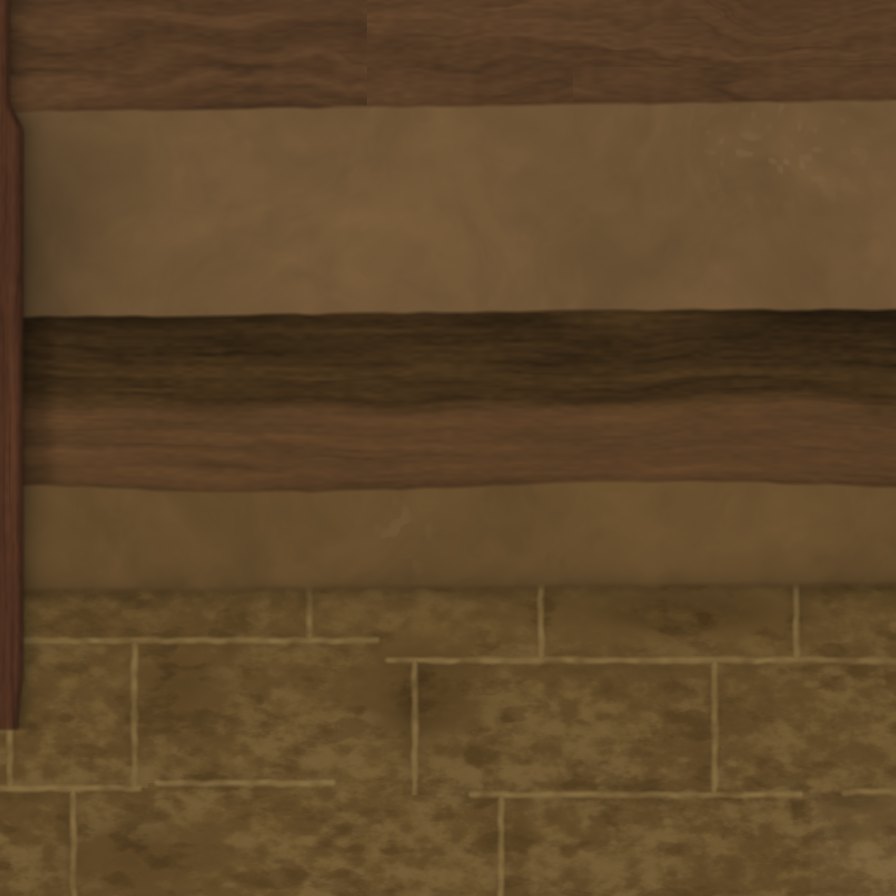
Give the GLSL for this texture, as a WebGL 2 fragment shader.

```glsl
#version 300 es
precision highp float;
// Timber beams and plaster bands above a worn stone block wall, with a post at the left.
uniform vec2 u_resolution;
out vec4 fragColor;

const vec3 PLASTER_HIGH = vec3(0.432, 0.330, 0.212);
const vec3 PLASTER_LOW = vec3(0.398, 0.302, 0.178);
const vec3 TOP_WOOD = vec3(0.325, 0.228, 0.145);
const vec3 DARK_WOOD = vec3(0.250, 0.180, 0.098);
const vec3 WARM_WOOD = vec3(0.352, 0.248, 0.150);
const vec3 POST_WOOD = vec3(0.290, 0.180, 0.120);
const vec3 STONE = vec3(0.390, 0.297, 0.162);
const vec3 STONE_PALE = vec3(0.475, 0.385, 0.235);
const vec3 STONE_STAIN = vec3(0.235, 0.168, 0.080);
const vec3 MORTAR = vec3(0.530, 0.435, 0.265);
const float EDGE = 0.0032;
const float MORTAR_WIDTH = 0.0060;

// Upright joints: x, course
const vec2 JOINTS[9] = vec2[9](vec2(0.345, 0), vec2(0.604, 0), vec2(0.889, 0), vec2(0.011, 1),
  vec2(0.150, 1), vec2(0.463, 1), vec2(0.798, 1), vec2(0.082, 2), vec2(0.559, 2));
// Level joints: start x, end x, y
const vec3 BEDS[6] = vec3[6](vec3(0.02, 0.42, 0.285), vec3(0.434, 1.02, 0.263), vec3(-0.02, 0.155, 0.120),
  vec3(0.176, 0.37, 0.126), vec3(0.527, 0.893, 0.113), vec3(0.943, 1.02, 0.116));

float hash(vec2 p) { return fract(sin(dot(p, vec2(127.1, 311.7))) * 43758.5); }

float noise(vec2 p) {
  vec2 i = floor(p), f = fract(p);
  f = f * f * (3.0 - 2.0 * f);
  return mix(mix(hash(i), hash(i + vec2(1, 0)), f.x),
             mix(hash(i + vec2(0, 1)), hash(i + vec2(1, 1)), f.x), f.y);
}

float fbm(vec2 p) {
  float sum = 0.0, amp = 0.5;
  for (int i = 0; i < 5; i++) {
    sum += amp * noise(p);
    p = mat2(1.6, 1.2, -1.2, 1.6) * p + 7.3;
    amp *= 0.5;
  }
  return sum;
}

float above(float edge, float v) { return smoothstep(edge - EDGE, edge + EDGE, v); }
float fade(float d, float reach) { return exp(-max(d, 0.0) / reach); }
float blob(vec2 p, float x, float y, float w, float h) {
  vec2 d = (p - vec2(x, y)) / vec2(w, h);
  return exp(-dot(d, d));
}

// Streaks along x, bent by a slow warp, with thin dark pores
float grain(vec2 p, float warp, float density) {
  float bend = warp * (fbm(p * vec2(3.5, 7.0)) - 0.5);
  vec2 q = vec2(p.x * 4.0, (p.y + bend) * density);
  float streaks = 0.45 * noise(q) + 0.25 * noise(q * vec2(3.0, 2.3) + 9.0) - 0.33;
  float pores = 1.0 - smoothstep(0.0, 0.16, abs(noise(q * vec2(1.3, 0.8) + 31.0) - 0.5));
  float fibre = noise(p * vec2(90.0, 260.0)) - 0.5;
  return streaks + 0.22 * fibre - 0.2 * pores * noise(q * vec2(2.0, 0.3) + 5.0);
}

vec3 plaster(vec2 p, vec3 base) {
  vec2 warp = vec2(fbm(p * 6.0), fbm(p * 6.0 + 20.0));
  float swirl = fbm(p * 9.0 + 3.0 * warp);
  float mottle = fbm(p * 38.0 + 5.0 * warp);
  float flecks = smoothstep(0.66, 0.9, noise(p * vec2(110.0, 85.0) + 6.0 * warp));
  vec3 c = base * (0.86 + 0.17 * swirl + 0.1 * mottle);
  c += 0.03 * flecks * (blob(p, 0.87, 0.83, 0.09, 0.06) + blob(p, 0.45, 0.4, 0.03, 0.04));
  return c * (1.0 + 0.05 * blob(p, 0.35, 0.77, 0.22, 0.1) - 0.24 * blob(p, 0.02, 0.72, 0.1, 0.15));
}

vec3 stoneWall(vec2 p) {
  // Courses step where the beds change height
  float upperBed = mix(0.285, 0.263, step(0.427, p.x));
  float lowerBed = 0.12 + 0.006 * step(0.165, p.x) - 0.013 * step(0.45, p.x);
  float course = step(p.y, upperBed) + step(p.y, lowerBed);
  vec2 q = p + 0.0022 * (vec2(noise(p * 70.0), noise(p * 70.0 + 30.0)) - 0.5);
  float gap = 1.0, block = course * 7.0;
  for (int i = 0; i < 9; i++) {
    float other = step(0.5, abs(JOINTS[i].y - course));
    gap = min(gap, abs(q.x - JOINTS[i].x) + other);
    block += (1.0 - other) * step(JOINTS[i].x, p.x);
  }
  for (int i = 0; i < 6; i++) {
    vec3 bed = BEDS[i];
    gap = min(gap, length(vec2(max(max(bed.x - q.x, q.x - bed.y), 0.0), q.y - bed.z)));
  }
  // Pale wear, speckle and stains
  float cloud = fbm(p * vec2(11.0, 20.0) + block * 3.7);
  float grit = fbm(p * vec2(55.0, 80.0));
  float wear = 0.4 * cloud + 0.6 * grit;
  vec3 c = STONE * (0.8 + 0.12 * cloud + 0.25 * grit + 0.05 * hash(vec2(block, 4.0)));
  float low = 1.0 - smoothstep(0.1, 0.3, p.y);
  c = mix(c, STONE_PALE, (0.35 + 0.25 * low) * smoothstep(0.42, 0.68, wear));
  float stain = 0.9 * blob(p, 0.47, 0.225, 0.05, 0.045) + 0.7 * blob(p, 0.76, 0.315, 0.13, 0.025)
    + 0.5 * blob(p, 0.2, 0.235, 0.05, 0.05) + 0.5 * blob(p, 0.15, 0.04, 0.07, 0.04);
  stain *= smoothstep(0.25, 0.65, wear);
  stain += 0.3 * smoothstep(0.52, 0.72, fbm(p * vec2(28.0, 55.0) + 11.0));
  c = mix(c, STONE_STAIN, min(stain, 0.75));
  c += 0.024 * above(0.905, p.x) * step(1.5, course);
  c *= 1.0 - 0.1 * fade(gap, 0.008);
  float mortar = 0.82 * (1.0 - smoothstep(0.0004, MORTAR_WIDTH, gap));
  return mix(c, MORTAR, mortar * (0.45 + 0.7 * noise(p * 85.0)));
}

void main() {
  vec2 p = gl_FragCoord.xy / u_resolution;
  float ragged = 0.002 * (noise(vec2(p.x * 40.0, 2.0)) - 0.5);
  float wallTop = 0.34 + 0.008 * p.x + ragged;
  float beamBottom = 0.457 - 0.006 * cos((p.x - 0.3) * 7.0) + ragged;
  float beamTop = 0.646 + 0.008 * smoothstep(0.0, 0.8, p.x) + ragged;
  float lintelBottom = 0.875 + 0.013 * p.x + ragged;

  // Wall and low plaster, shaded where they meet
  vec3 c = stoneWall(p) * (1.0 - 0.25 * fade(wallTop - p.y, 0.014));
  vec3 lowBand = plaster(p, PLASTER_LOW) * (1.0 - 0.14 * fade(p.y - wallTop, 0.014));
  c = mix(c, lowBand, smoothstep(-0.006, 0.006, p.y - wallTop));

  // Main beam: warm lower face, dark upper face
  float streak = grain(p, 0.035, 95.0);
  float face = smoothstep(0.536, 0.562, p.y + 0.02 * (noise(p * vec2(9.0, 30.0)) - 0.5));
  vec3 beam = mix(WARM_WOOD * (1.0 + 0.36 * streak), DARK_WOOD * (1.0 + 0.72 * streak), face);
  beam *= 1.0 - 0.55 * fade(beamTop - p.y, 0.018) * noise(p * vec2(7.0, 45.0));
  beam *= 1.0 - 0.18 * fade(p.y - beamBottom, 0.008);
  beam *= 0.84 + 0.16 * smoothstep(0.045, 0.07, p.x);
  c = mix(c, beam, above(beamBottom, p.y));
  c = mix(c, plaster(p, PLASTER_HIGH), above(beamTop, p.y));

  // Lintel boards with curling grain
  float board = step(0.41, p.x) + step(0.64, p.x) * step(p.y, 0.925);
  float curl = grain(p + board * vec2(3.1, 1.7), 0.16 + 0.14 * smoothstep(0.6, 0.8, p.x), 70.0);
  vec3 lintel = TOP_WOOD * (1.02 + 0.5 * curl + 0.03 * board);
  lintel *= 1.0 - 0.14 * fade(p.y - lintelBottom, 0.012);
  c = mix(c, lintel, above(lintelBottom, p.y));

  // Post and its shadow
  float postEdge = 0.026 - 0.015 * smoothstep(0.85, 0.89, p.y) - 0.006 * smoothstep(0.26, 0.186, p.y);
  float post = above(0.186, p.y);
  c *= 1.0 - 0.32 * post * fade(p.x - postEdge, 0.012);
  vec3 postWood = POST_WOOD * (1.05 + 0.5 * grain(p.yx, 0.01, 170.0));
  postWood *= 0.65 + 0.35 * smoothstep(0.0, 0.01, postEdge - p.x);
  c = mix(c, postWood, post * (1.0 - above(postEdge, p.x)));
  fragColor = vec4(c, 1.0);
}
```
